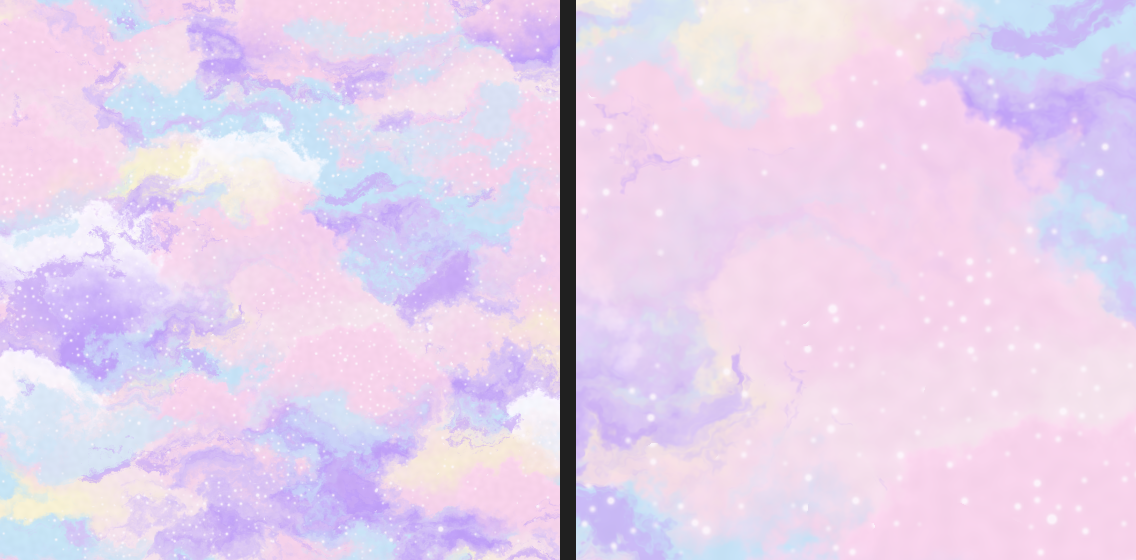
Left: the whole. Right: its middle third, enlarged.
Write a WebGL 2 fragment shader that draws this texture.

```glsl
#version 300 es
precision highp float;
// Pastel sky of ragged lavender, pink, blue and cream clouds, dusted with small stars.
uniform vec2 u_resolution;
out vec4 fragColor;

vec2 hash2(vec2 p) {
    vec3 q = fract(p.xyx * vec3(0.1031, 0.103, 0.0973));
    q += dot(q, q.yzx + 33.33);
    return fract((q.xx + q.yz) * q.zy);
}

float cornerGradient(vec2 cell, vec2 offset) {
    float angle = 6.2832 * hash2(cell + 71.0).x;
    return dot(vec2(cos(angle), sin(angle)), offset);
}

float gradientNoise(vec2 p) {
    vec2 i = floor(p), f = fract(p);
    vec2 u = f * f * f * (f * (f * 6.0 - 15.0) + 10.0);
    vec2 e = vec2(0.0, 1.0);
    return mix(mix(cornerGradient(i, f), cornerGradient(i + e.yx, f - e.yx), u.x),
               mix(cornerGradient(i + e.xy, f - e.xy), cornerGradient(i + 1.0, f - 1.0), u.x), u.y);
}

float fbm(vec2 p, float gain) {
    float sum = 0.0, amplitude = 1.0;
    for (int i = 0; i < 6; i++) {
        sum += amplitude * gradientNoise(p);
        p = mat2(1.6, 1.2, -1.2, 1.6) * p + 17.3;
        amplitude *= gain;
    }
    return sum;
}

// Billowing heaps: a crisp, lumpy upper rim that dissolves downwards.
vec3 paintPuffs(vec3 sky, vec2 uv, vec2 ragged) {
    vec2 p = uv * vec2(3.2, 4.6) + 0.3;
    vec2 home = floor(p);
    for (int y = 1; y >= -1; y--) {
        for (int x = -1; x <= 1; x++) {
            vec2 cell = home + vec2(x, y);
            vec2 seed = hash2(cell + 5.0), kind = hash2(cell + 43.0);
            vec2 d = p - cell - 0.2 - 0.6 * seed + ragged * vec2(0.2, 0.25);
            float size = 0.3 + 0.28 * kind.y;
            float rim = size - length(d * vec2(0.8, 1.0));
            float body = smoothstep(0.0, 0.07, rim) * smoothstep(-size, 0.35 * size, d.y);
            vec3 tint = mix(vec3(0.97, 0.82, 0.92), vec3(0.98, 0.97, 0.99), step(0.68, kind.x));
            tint += 0.025 * smoothstep(0.12, 0.0, rim);
            sky = mix(sky, tint, body * 0.9 * step(0.3, seed.y));
        }
    }
    return sky;
}

// One jittered star per cell, with a faint halo.
float starField(vec2 uv, float cells, float radius, float density) {
    vec2 p = uv * cells;
    vec2 cell = floor(p);
    vec2 seed = hash2(cell + 11.0), kind = hash2(cell + 97.0);
    float d = length(fract(p) - 0.25 - 0.5 * seed) / cells;
    float r = radius * (0.5 + 0.7 * kind.y);
    float blur = 0.0012 + 0.5 / u_resolution.y;
    float glow = smoothstep(r + blur, r - blur, d) + 0.25 * smoothstep(3.5 * r, 0.0, d);
    return glow * step(kind.x, density) * (0.4 + 0.6 * kind.y);
}

void main() {
    vec2 uv = gl_FragCoord.xy / u_resolution.y;

    // Shared distortion makes the cloud borders ragged.
    vec2 ragged = vec2(fbm(uv * 9.0 + 3.0, 0.6), fbm(uv * 9.0 + 40.0, 0.6));
    vec2 p = uv * vec2(2.6, 5.0) + 0.22 * ragged;
    p.y += 0.5 * gradientNoise(uv * 2.5 + 8.0);

    // Broad soft washes.
    vec3 sky = mix(vec3(0.96, 0.82, 0.92), vec3(0.96, 0.89, 0.93),
                   smoothstep(-0.25, 0.35, fbm(p * 0.9 + 60.0, 0.5)));
    float cream = fbm(p * vec2(0.6, 0.65) + 23.0, 0.42);
    sky = mix(sky, vec3(0.97, 0.95, 0.82), 0.9 * smoothstep(0.08, 0.42, cream));
    float blue = fbm(p * 0.9 + vec2(81.0, 12.0), 0.5);
    sky = mix(sky, vec3(0.76, 0.89, 0.97), 0.92 * smoothstep(0.0, 0.26, blue));

    // Lavender banks with saturated violet cores.
    float violet = fbm(p + vec2(134.0, 57.0), 0.58);
    sky = mix(sky, vec3(0.84, 0.76, 0.96), 0.9 * smoothstep(0.0, 0.24, violet));
    sky = mix(sky, vec3(0.74, 0.61, 0.97), 0.9 * smoothstep(0.2, 0.52, violet));

    sky = paintPuffs(sky, uv, ragged);

    // Thin veils and small violet tufts drift across the heaps.
    float veil = fbm(p * 1.1 + vec2(9.0, 203.0), 0.55);
    sky = mix(sky, vec3(0.8, 0.9, 0.97), 0.7 * smoothstep(0.2, 0.48, veil));
    float tuft = fbm(p * 1.5 + vec2(177.0, 31.0), 0.65);
    sky = mix(sky, vec3(0.79, 0.67, 0.96), 0.75 * smoothstep(0.3, 0.62, tuft));
    sky += 0.018 * gradientNoise(uv * 75.0);

    // Star dust gathers in drifts; larger stars are rare.
    float drift = smoothstep(-0.3, 0.4, fbm(uv * 4.0 + 150.0, 0.5));
    float stars = starField(uv, 75.0, 0.0016, 0.08 + 0.45 * drift);
    stars += starField(uv + 0.37, 38.0, 0.0024, 0.2 * drift);
    stars += starField(uv + 0.71, 11.0, 0.0042, 0.13);
    sky = mix(sky, vec3(0.99, 0.97, 0.99), min(stars, 1.0) * 0.85);

    fragColor = vec4(clamp(sky, 0.0, 1.0), 1.0);
}
```
